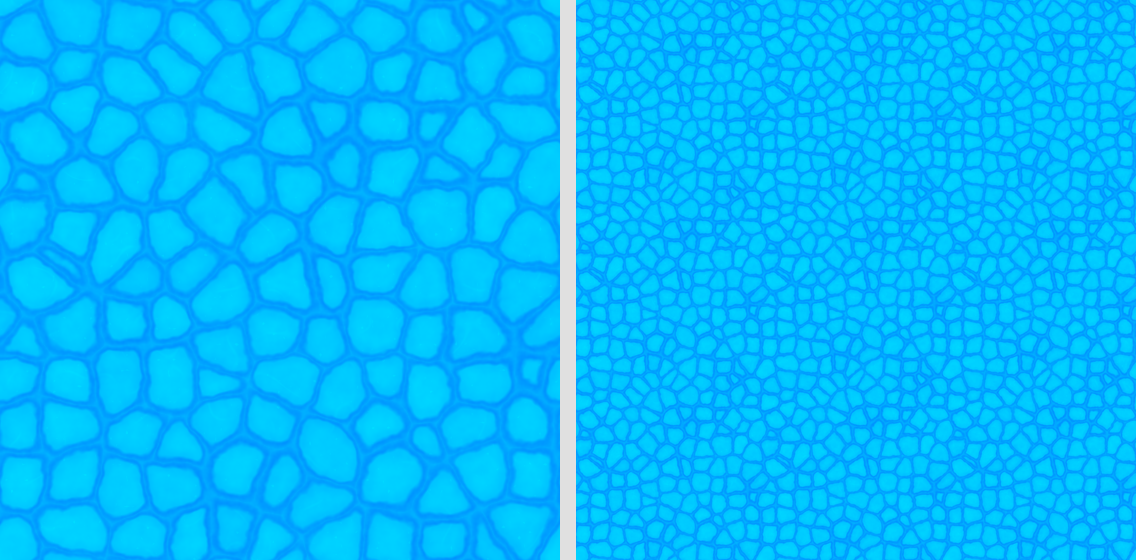
Left, the tile; right, the same tile 3 across and 3 down.
Reproduce this texture procedurally as a WebGL 1 fragment shader.

```glsl
precision highp float;
// Rounded pale stones set in darker blue mortar, tiling on all sides.
// A weighted Voronoi diagram gives the stones; a smooth minimum of the border
// distances rounds their corners, and wrapped gradient noise roughens it all.
uniform vec2 u_resolution;

const float CELLS = 11.0;

vec2 hash2(vec2 p) {
  return fract(sin(vec2(dot(p, vec2(127.1, 311.7)), dot(p, vec2(269.5, 183.3)))) * 4375.85);
}

float cornerValue(vec2 cell, vec2 offset, float period) {
  float angle = 6.2832 * hash2(mod(cell, period) + period * 1.7).x;
  return dot(vec2(cos(angle), sin(angle)), offset);
}

// Gradient noise that repeats after one canvas, about -0.7 to 0.7
float noise(vec2 uv, float period) {
  vec2 p = uv * period, i = floor(p), f = p - i;
  vec2 s = f * f * f * (f * (f * 6.0 - 15.0) + 10.0);
  vec2 x = vec2(1.0, 0.0);
  float low = mix(cornerValue(i, f, period), cornerValue(i + x, f - x, period), s.x);
  float high = mix(cornerValue(i + x.yx, f - x.yx, period), cornerValue(i + 1.0, f - 1.0, period), s.x);
  return mix(low, high, s.y);
}

float fbm(vec2 uv, float period) {
  return noise(uv, period) + 0.6 * noise(uv + 0.37, period * 2.0) + 0.4 * noise(uv + 0.71, period * 4.0);
}

// Site position in xy, size weight in z
vec3 site(vec2 cell) {
  vec2 id = mod(cell, CELLS);
  return vec3(cell + 0.1 + 0.8 * hash2(id), 0.25 * hash2(id + 37.0).x);
}

// Rounded distance to the stone's border in x, random values of the stone in yz
vec3 stones(vec2 p) {
  vec2 base = floor(p), ownCell = base;
  vec3 own = vec3(0.0);
  float nearest = 100.0;
  for (int j = -2; j <= 2; j++) {
    for (int i = -2; i <= 2; i++) {
      vec2 cell = base + vec2(float(i), float(j));
      vec3 s = site(cell);
      float power = dot(p - s.xy, p - s.xy) - s.z;
      if (power < nearest) {
        nearest = power;
        own = s;
        ownCell = cell;
      }
    }
  }
  float sum = 0.0;
  for (int j = -2; j <= 2; j++) {
    for (int i = -2; i <= 2; i++) {
      vec3 s = site(base + vec2(float(i), float(j)));
      float gap = length(s.xy - own.xy);
      if (gap > 0.001) {
        float power = dot(p - s.xy, p - s.xy) - s.z;
        sum += exp(-(power - nearest) / (2.0 * gap) / 0.06);
      }
    }
  }
  return vec3(-0.06 * log(max(sum, 1e-9)), hash2(mod(ownCell, CELLS) + 71.0));
}

void main() {
  vec2 uv = gl_FragCoord.xy / u_resolution;

  // Uneven outlines
  vec2 warp = 0.1 * vec2(noise(uv, 23.0), noise(uv + 0.43, 23.0))
            + 0.03 * vec2(noise(uv, 61.0), noise(uv + 0.29, 61.0));
  vec3 stone = stones(uv * CELLS + warp);
  float border = stone.x > 0.0 ? stone.x * mix(0.75, 1.15, stone.y) : stone.x;
  float patches = noise(uv + 0.13, 5.0);
  float inside = border - 0.078 - 0.05 * patches + 0.02 * noise(uv, 83.0);

  // Mortar: dark line around each stone, lighter and mottled in wide gaps
  float grain = fbm(uv, 48.0);
  float mortar = mix(0.61, 0.69, smoothstep(0.03, 0.12, -inside));
  mortar += 0.035 * grain - 0.04 * patches;

  // Stone face: brighter to the middle, with faint clouds, veins and specks
  float face = mix(0.765, 0.808, smoothstep(0.0, 0.22, inside));
  face += 0.03 * (stone.z - 0.5) + 0.022 * fbm(uv + 0.57, 19.0) + 0.012 * grain;
  float vein = 1.0 - smoothstep(0.0, 0.05, abs(noise(uv + 0.21, 13.0)));
  face += 0.018 * vein * smoothstep(0.0, 0.3, noise(uv + 0.83, 17.0));
  face += 0.04 * smoothstep(0.4, 0.6, noise(uv + 0.61, 107.0));

  float green = mix(mortar, face, smoothstep(-0.03, 0.045, inside));
  gl_FragColor = vec4(0.0, clamp(green, 0.57, 0.87), 1.0, 1.0);
}
```
